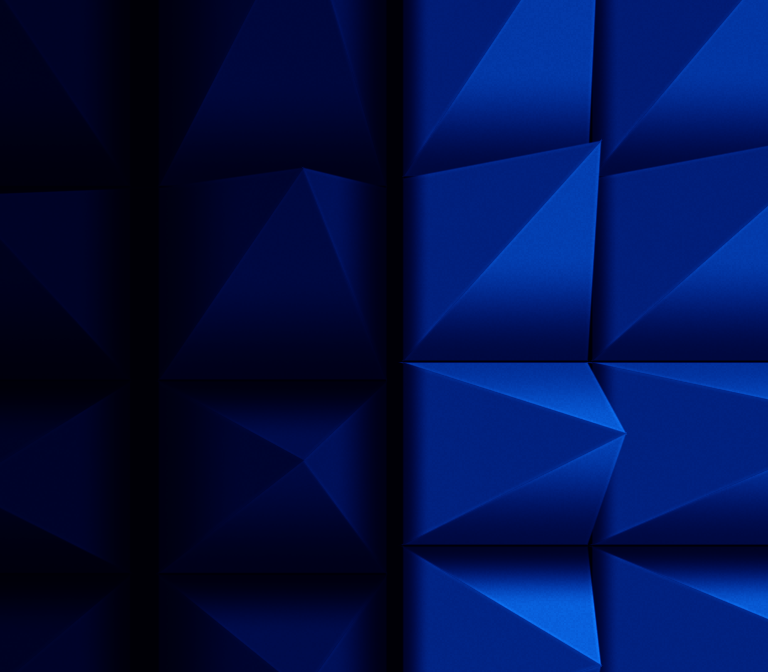
Give the GLSL for this background, as a Shadertoy shader.

```glsl
// Wall of blue foam pyramids seen at an angle, lit from the right.
// Cells are painted back to front; each pyramid is four triangles between
// its base corners and a leaning apex, and hidden faces are skipped.

const float COLUMNS = 4.0;
const float ROWS = 4.0;

float hash21(vec2 p) {
    vec3 q = fract(vec3(p.xyx) * 0.1031);
    q += dot(q, q.yzx + 33.33);
    return fract((q.x + q.y) * q.z);
}

float cross2(vec2 a, vec2 b) { return a.x * b.y - a.y * b.x; }

// Signed distance to the line a-b, positive on its left side
float sideOf(vec2 p, vec2 a, vec2 b) {
    return cross2(b - a, p - a) / length(b - a);
}

float segmentDistance(vec2 p, vec2 a, vec2 b) {
    vec2 ab = b - a;
    float t = clamp(dot(p - a, ab) / dot(ab, ab), 0.0, 1.0);
    return length(p - a - ab * t);
}

// Dark navy to bright azure
vec3 blueRamp(float t) {
    t = clamp(t, 0.0, 1.1);
    return vec3(0.04 * pow(t, 4.0), 0.42 * pow(t, 1.9), 0.015 + 0.9 * t);
}

// Column widths shrink towards the right, and so do the gaps
float columnEdge(float i) {
    return 0.215 + 0.3725 * (i - 1.0) - 0.082 * max(i - 2.0, 0.0);
}

float halfGap(float i) { return max(0.031 - 0.009 * i, 0.0); }

// Row lines step up on the lit side
float rowEdge(float k, float lit) {
    return 1.01 - 0.288 * k + 0.014 * k * lit;
}

// The third row sags, which turns its upper faces to the viewer
float rowSag(float row) { return max(1.0 - abs(row - 2.0), 0.0); }

vec2 apexOf(float col, float row, float lit) {
    float sag = rowSag(row);
    float x = -0.06 + 0.545 * col - 0.034 * col * col + 0.037 * sag * lit;
    float y = 1.14 - 0.39 * row - 0.045 * sag + 0.04 * min(col - 1.0, 1.4);
    return vec2(x, y);
}

// Blends one triangular face over the intensity painted so far
float paintFace(float under, vec2 p, vec2 a, vec2 b, vec2 apex,
                float tone, float fadeFloor, float fadeWidth, float pixel) {
    if (cross2(b - a, apex - a) <= 0.0) return under;
    float base = sideOf(p, a, b);
    float inside = min(base, min(sideOf(p, b, apex), sideOf(p, apex, a)));
    float cover = smoothstep(-pixel, 0.5 * pixel, inside);
    float fade = mix(fadeFloor, 1.0, smoothstep(0.0, fadeWidth, base));
    float ridge = min(segmentDistance(p, a, apex), segmentDistance(p, b, apex));
    float glint = 1.0 + 0.12 * smoothstep(0.006, 0.0, ridge);
    return mix(under, tone * fade * glint, cover);
}

float paintPyramid(float under, vec2 p, float col, float row, float pixel) {
    float lit = step(1.5, col);
    float sag = rowSag(row);
    float left = columnEdge(col) + halfGap(col);
    float right = columnEdge(col + 1.0) - halfGap(col + 1.0);
    float top = rowEdge(row, lit) - 0.002;
    float bottom = rowEdge(row + 1.0, lit) + 0.002;
    vec2 apex = apexOf(col, row, lit);

    // Corners run counter-clockwise: faces are bottom, right, top, left
    vec2 corners[4] = vec2[4](vec2(left, bottom), vec2(right, bottom),
                              vec2(right, top), vec2(left, top));
    vec4 tones = vec4(0.78, 1.08, 0.92, 0.55);
    vec4 floors = vec4(0.35, 0.2, mix(0.15, 0.72, sag * lit), 0.3);
    vec4 widths = vec4(0.16, 0.08, 0.09, mix(0.13, 0.04, lit));

    // Light falls off to the left and a little towards the upper rows
    float gain = mix(0.15 + 0.2 * col, 1.06 - 0.03 * col, lit);
    gain *= 0.9 + 0.05 * min(row, 2.0);
    gain *= 0.97 + 0.06 * hash21(vec2(col, row) + 7.0);

    for (int i = 0; i < 4; i++) {
        under = paintFace(under, p, corners[i], corners[(i + 1) % 4], apex,
                          tones[i] * gain, floors[i], widths[i], pixel);
    }
    return under;
}

void mainImage(out vec4 fragColor, in vec2 fragCoord) {
    vec2 p = fragCoord / iResolution.y;
    float pixel = 1.5 / iResolution.y;

    // Rows from the top down, columns from right to left
    float intensity = 0.01;
    for (float row = 0.0; row < ROWS; row++) {
        for (float col = COLUMNS - 1.0; col >= 0.0; col--) {
            intensity = paintPyramid(intensity, p, col, row, pixel);
        }
    }

    // Fine foam grain
    intensity *= 0.98 + 0.04 * hash21(floor(p * 400.0));
    fragColor = vec4(blueRamp(intensity), 1.0);
}
```
